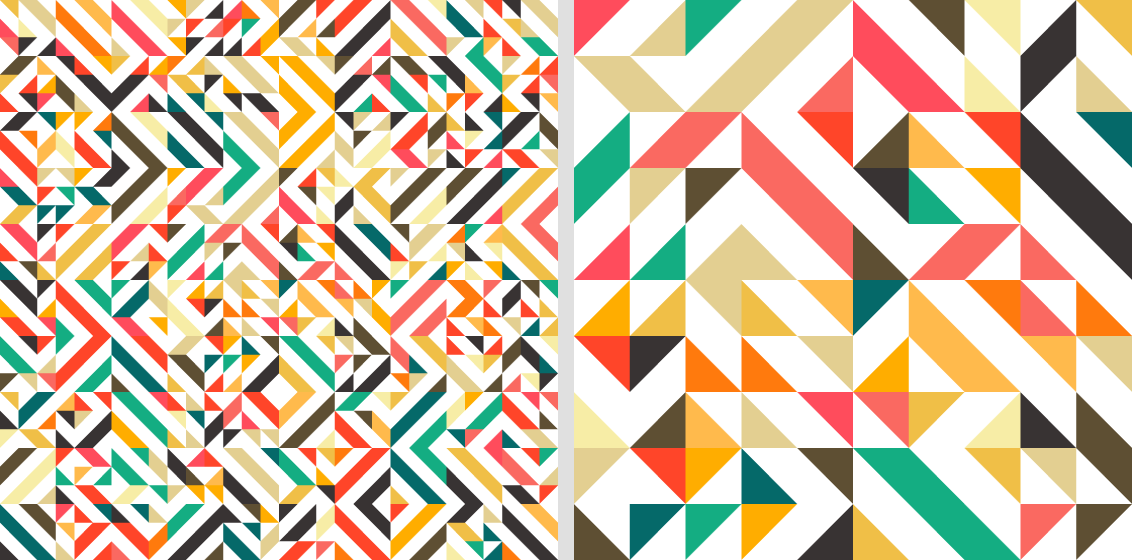
Left, the full canvas; right, a detail of the centre.
Reproduce this pattern procedurally as a Shadertoy shader.

```glsl
// The first three colours are drawn twice as often
const vec3 PALETTE[13] = vec3[13](
    vec3(0.22, 0.20, 0.20), vec3(1.00, 0.27, 0.16), vec3(0.89, 0.81, 0.57),
    vec3(0.02, 0.41, 0.41), vec3(0.37, 0.31, 0.20), vec3(1.00, 0.68, 0.00),
    vec3(1.00, 0.73, 0.30), vec3(0.94, 0.75, 0.28), vec3(1.00, 0.48, 0.05),
    vec3(1.00, 0.30, 0.36), vec3(0.98, 0.41, 0.38), vec3(0.08, 0.68, 0.51),
    vec3(0.97, 0.93, 0.65));

float hash(vec2 p, float seed) {
    return fract(sin(dot(p, vec2(127.1, 311.7)) + seed * 74.7) * 43758.5453);
}

// Start and length of the part of a three-cell block that holds x
vec2 span(float x, float choice) {
    if (choice < 0.4) return x < 2.0 ? vec2(0.0, 2.0) : vec2(2.0, 1.0);
    if (choice < 0.8) return x < 1.0 ? vec2(0.0, 1.0) : vec2(1.0, 2.0);
    return vec2(floor(x), 1.0);
}

vec3 pattern(vec2 p) {
    vec2 block = floor(p / 3.0);
    vec2 local = p - block * 3.0;

    // Some vertical pairs of blocks are mirrored into chevrons
    float stagger = mod(block.x, 2.0);
    vec2 home = vec2(block.x, floor((block.y + stagger) / 2.0) * 2.0 - stagger);
    bool chevron = hash(home, 1.0) < 0.2;
    if (chevron) {
        if (block.y > home.y) local.y = 3.0 - local.y;
        block = home;
    }

    // A block is one large tile or is split along both axes
    vec2 origin = vec2(0.0), size = vec2(3.0);
    if (!chevron && hash(block, 2.0) > 0.26) {
        vec2 spanX = span(local.x, hash(block, 3.0));
        vec2 spanY = span(local.y, hash(block, 4.0));
        origin = vec2(spanX.x, spanY.x);
        size = vec2(spanX.y, spanY.y);
    }
    vec2 tile = block * 3.0 + origin;
    vec2 q = local - origin;

    // Diagonal stripes, each with its own colour
    if (hash(tile, 5.0) < 0.5) q.x = size.x - q.x;
    float u = q.x - q.y + step(0.5, hash(tile, 6.0));
    if (mod(u, 2.0) >= 1.0) return vec3(1.0);
    float stripe = floor(u / 2.0);
    int pick = int(hash(tile, 9.0 + stripe) * 16.0);
    return PALETTE[pick % 13];
}

void mainImage(out vec4 fragColor, in vec2 fragCoord) {
    // Average a grid of samples for smooth edges
    vec3 sum = vec3(0.0);
    for (int i = 0; i < 16; i++) {
        vec2 offset = (vec2(i % 4, i / 4) - 1.5) * 0.3;
        sum += pattern((fragCoord + offset) / iResolution.xy * 30.0);
    }
    fragColor = vec4(sum / 16.0, 1.0);
}
```
